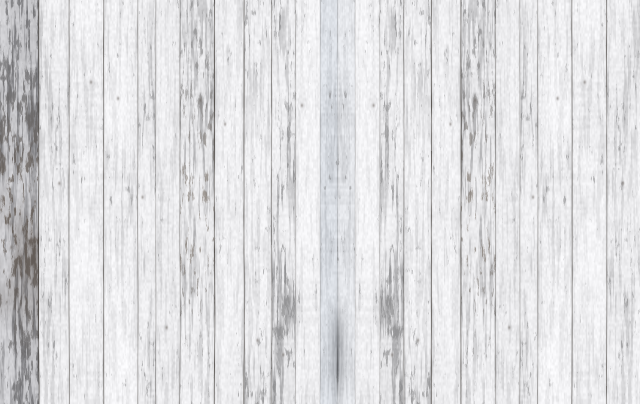
Reproduce this texture procedurally as a WebGL 1 fragment shader.

```glsl
precision highp float;
uniform vec2 u_resolution;

float hash(vec2 p) {
  vec3 q = fract(vec3(p.xyx) * 0.1031);
  q += dot(q, q.yzx + 33.33);
  return fract((q.x + q.y) * q.z);
}

float noise(vec2 p) {
  vec2 i = floor(p), f = fract(p);
  f = f * f * (3.0 - 2.0 * f);
  return mix(mix(hash(i), hash(i + vec2(1.0, 0.0)), f.x),
             mix(hash(i + vec2(0.0, 1.0)), hash(i + 1.0), f.x), f.y);
}

float fbm(vec2 p) {
  float sum = 0.0, amp = 0.53;
  for (int i = 0; i < 4; i++) {
    sum += amp * noise(p);
    p = p * 2.03 + 17.3;
    amp *= 0.5;
  }
  return sum;
}

float bump(float x, float center, float width) {
  float t = (x - center) / width;
  return exp(-t * t);
}

void main() {
  vec2 p = gl_FragCoord.xy / u_resolution.x;
  float px = 1.0 / u_resolution.x;
  float side = step(0.528, p.x);

  // Boards are mirrored about a seam right of the middle
  float wobble = 0.0012 * (noise(vec2(p.y * 7.0, p.x * 3.0)) - 0.5);
  float d = abs(p.x - 0.528 + wobble);

  // Outer edge, wear and gap darkness of each board, from the seam outward
  vec4 edges[3], wears[3], gaps[3];
  edges[0] = vec4(0.0273, 0.0658, 0.1035, 0.1465);
  edges[1] = vec4(0.1927, 0.2467, 0.2845, 0.3125);
  edges[2] = vec4(0.3659, 0.4199, 0.4674 + 0.02 * side, 0.55);
  wears[0] = vec4(0.15, 0.15, 0.62, 0.48);
  wears[1] = vec4(0.3, 0.5, 0.16, 0.5);
  wears[2] = vec4(0.24, 0.14, 0.28, 1.0);
  gaps[0] = vec4(0.25, 0.35, 0.6, 0.95);
  gaps[1] = vec4(1.0, 0.5, 0.4, 0.55);
  gaps[2] = vec4(0.85, 0.75, 0.95, 0.0);

  float inner = 0.0, board = 0.0, index = 0.0, wear = 0.0, middle = 0.0;
  float gapDist = d, gapDark = 0.25;
  for (int j = 0; j < 3; j++) {
    for (int k = 0; k < 4; k++) {
      float edge = edges[j][k];
      if (d >= inner && d < edge) {
        board = index;
        wear = wears[j][k];
        middle = 0.5 * (inner + edge);
      }
      if (abs(d - edge) < gapDist) {
        gapDist = abs(d - edge);
        gapDark = gaps[j][k];
      }
      inner = edge;
      index += 1.0;
    }
  }
  float outer = step(10.5, board);
  float brownBoard = step(4.5, board) * step(board, 5.5);
  float seamBoard = step(board, 0.5);

  // Small knot that bends the grain around it
  float knotY = 0.06 + 0.52 * hash(vec2(board, 4.7));
  vec2 toKnot = vec2(d - middle - 0.02 * (hash(vec2(board, 9.1)) - 0.5), p.y - knotY);
  vec2 knotScaled = toKnot * vec2(480.0, 330.0);
  float knot = exp(-dot(knotScaled, knotScaled)) * (1.0 - seamBoard);
  float bend = toKnot.x * 0.6 * exp(-dot(toKnot, toKnot) * 14000.0);

  // Grain, flaked paint and broad wear
  vec2 g = vec2(d - bend, p.y) + board * vec2(0.37, 1.71);
  float grain = fbm(g * vec2(270.0, 16.0));
  float flake = fbm(g * vec2(230.0, 62.0) + 40.0);
  float broad = fbm(g * vec2(22.0, 7.0) + 80.0);
  float saw = noise(g * vec2(24.0, 230.0));
  float speckle = noise(g * vec2(420.0, 210.0));
  float lower = bump(p.y, 0.29, 0.15);
  wear *= 0.4 + 1.1 * smoothstep(0.25, 0.75, broad);
  wear += 0.35 * brownBoard * lower + 0.2 * outer;
  wear = min(wear, 1.2);
  float chips = smoothstep(0.0, 0.2, 0.8 * flake + 0.2 * grain - 0.7 + 0.2 * wear);
  float streaks = smoothstep(0.42, 0.72, grain);

  // Whitewash, cooler beside the seam
  vec3 color = vec3(0.972, 0.972, 0.98) - 0.02 * hash(vec2(board, 2.3));
  color -= seamBoard * vec3(0.07, 0.055, 0.04) * (1.0 - 0.5 * side);
  color += 0.06 * (speckle - 0.5);
  color -= 0.035 * saw * smoothstep(0.4, 0.65, broad);
  color -= (0.03 + 0.2 * wear) * streaks;
  color -= 0.05 * wear;

  // Bare wood under the paint
  vec3 bareWood = mix(vec3(0.52, 0.52, 0.525), vec3(0.46, 0.42, 0.38),
                      lower * max(brownBoard, outer));
  color = mix(color, bareWood, chips * (0.62 + 0.1 * outer));
  color -= outer * vec3(0.1, 0.1, 0.095);
  float stain = outer * bump(p.y, 0.24, 0.09) * smoothstep(0.3, 0.65, broad);
  color = mix(color, vec3(0.36, 0.33, 0.31), stain * (0.3 + 0.6 * flake));
  color = mix(color, vec3(0.42, 0.39, 0.37), 0.5 * knot);

  // Damp streak at the foot of the seam
  float damp = exp(-d * 130.0) * bump(p.y, 0.07, 0.06);
  color = mix(color, vec3(0.36, 0.37, 0.39), 0.8 * damp * (0.3 + grain));

  // Thin gaps between boards
  float along = noise(vec2(p.y * 34.0, board * 5.3));
  float gap = 1.0 - smoothstep(0.0006 - 0.7 * px, 0.0006 + 0.7 * px, gapDist);
  color *= 1.0 - 0.16 * gapDark * exp(-gapDist * 480.0) * (0.2 + along);
  color = mix(color, vec3(0.25, 0.23, 0.21), gap * gapDark * (0.55 + 0.45 * along));

  gl_FragColor = vec4(clamp(color, 0.0, 1.0), 1.0);
}
```
